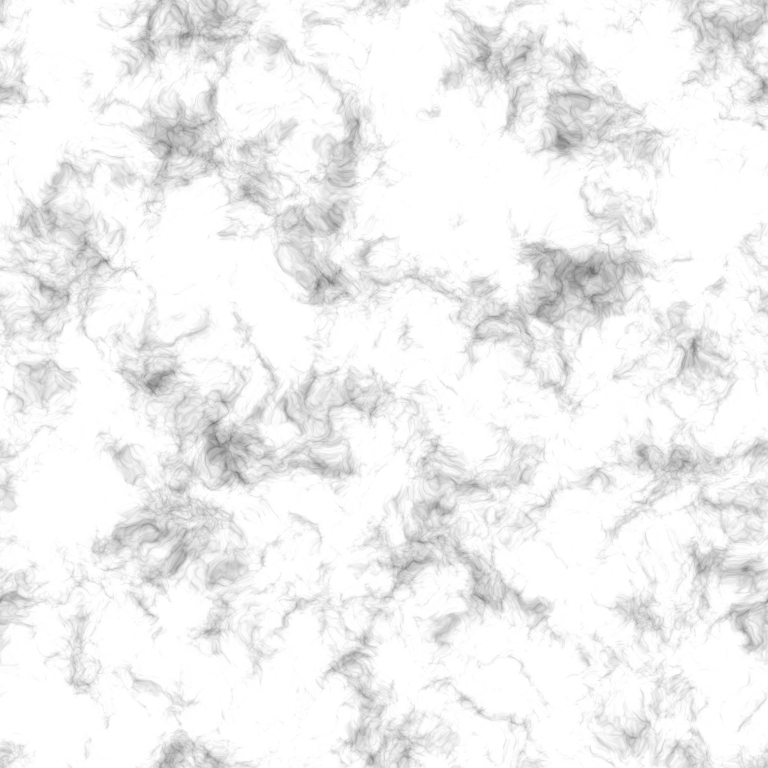
Reproduce this texture procedurally as a WebGL 2 fragment shader.

```glsl
#version 300 es
precision highp float;
precision highp int;
// White marble with grey clouds and fine, crumbly veins.
// Wrapping gradient noise gives the clouds; sharp ridges along the zero lines
// of further noise octaves give the veins. Every octave has a whole period.

uniform vec2 u_resolution;
out vec4 fragColor;

const float TAU = 6.28319;
const float CLOUD_PERIOD = 6.0;
const float VEIN_PERIOD = 10.0;
const float WARP_PERIOD = 8.0;

// Integer hash of a lattice cell, giving an angle in 0..TAU.
float hashAngle(vec2 cell, uint seed) {
  uvec2 v = uvec2(cell) + uvec2(seed * 977u, seed * 3571u);
  v = v * 1664525u + 1013904223u;
  v.x += v.y * 1664525u;
  v.y += v.x * 1664525u;
  v ^= v >> 16u;
  v.x += v.y * 1664525u;
  v.y += v.x * 1664525u;
  v ^= v >> 16u;
  return float(v.x & 65535u) / 65536.0 * TAU;
}

float cornerSlope(vec2 cell, vec2 offset, float period, uint seed) {
  float angle = hashAngle(mod(cell, period), seed);
  return dot(vec2(cos(angle), sin(angle)), offset);
}

// Gradient noise that repeats after a whole number of cells.
float tileNoise(vec2 p, float period, uint seed) {
  vec2 cell = floor(p);
  vec2 f = p - cell;
  vec2 w = f * f * f * (f * (f * 6.0 - 15.0) + 10.0);
  vec2 e = vec2(1.0, 0.0);
  float bottom = mix(cornerSlope(cell, f, period, seed),
                     cornerSlope(cell + e.xy, f - e.xy, period, seed), w.x);
  float top = mix(cornerSlope(cell + e.yx, f - e.yx, period, seed),
                  cornerSlope(cell + e.xx, f - e.xx, period, seed), w.x);
  return mix(bottom, top, w.y);
}

// Shift that keeps the lattices of the octaves from lining up.
vec2 octaveShift(int octave) {
  return vec2(0.37, 0.61) * float(octave);
}

// Soft layered noise.
float cloudLayers(vec2 uv, float period, float gain, int octaves, uint seed) {
  float sum = 0.0;
  float amplitude = 1.0;
  for (int i = 0; i < octaves; i++) {
    sum += amplitude * tileNoise(uv * period + octaveShift(i), period, seed + uint(i));
    amplitude *= gain;
    period *= 2.0;
  }
  return sum;
}

// Layered thin ridges where the noise crosses zero.
float veinLayers(vec2 uv, float period, float gain, int octaves, uint seed) {
  float sum = 0.0;
  float amplitude = 1.0;
  for (int i = 0; i < octaves; i++) {
    float n = tileNoise(uv * period + octaveShift(i), period, seed + uint(i));
    sum += amplitude * exp(-6.0 * abs(n));
    amplitude *= gain;
    period *= 2.0;
  }
  return sum;
}

// Bends the plane so that veins run jagged.
vec2 warp(vec2 uv, float amount) {
  return uv + amount * vec2(cloudLayers(uv, WARP_PERIOD, 0.55, 4, 11u),
                            cloudLayers(uv, WARP_PERIOD, 0.55, 4, 23u));
}

// Stain density, with mean zero and a spread of about one.
float stainDensity(vec2 uv) {
  vec2 bent = warp(uv, 0.03);
  float clouds = cloudLayers(bent, CLOUD_PERIOD, 0.55, 5, 41u) / 0.254;
  float veins = (veinLayers(bent, VEIN_PERIOD, 0.8, 5, 67u) - 1.58) / 0.417;
  return 0.78 * clouds + 0.62 * veins;
}

// Maps density to grey, with a soft toe into white.
float marbleTone(float density) {
  float d = max(density, -2.0);
  float dark = 0.026 + 0.11 * d + 0.01 * d * d;
  dark = 0.5 * (dark + sqrt(dark * dark + 0.0004));
  return clamp(1.0 - dark, 0.45, 1.0);
}

void main() {
  // Average four samples per pixel to smooth the finest veins.
  float tone = 0.0;
  for (int i = 0; i < 4; i++) {
    vec2 offset = vec2(i & 1, i >> 1) * 0.5 - 0.25;
    vec2 uv = (gl_FragCoord.xy + offset) / u_resolution;
    tone += 0.25 * marbleTone(stainDensity(uv));
  }
  fragColor = vec4(vec3(tone), 1.0);
}
```
